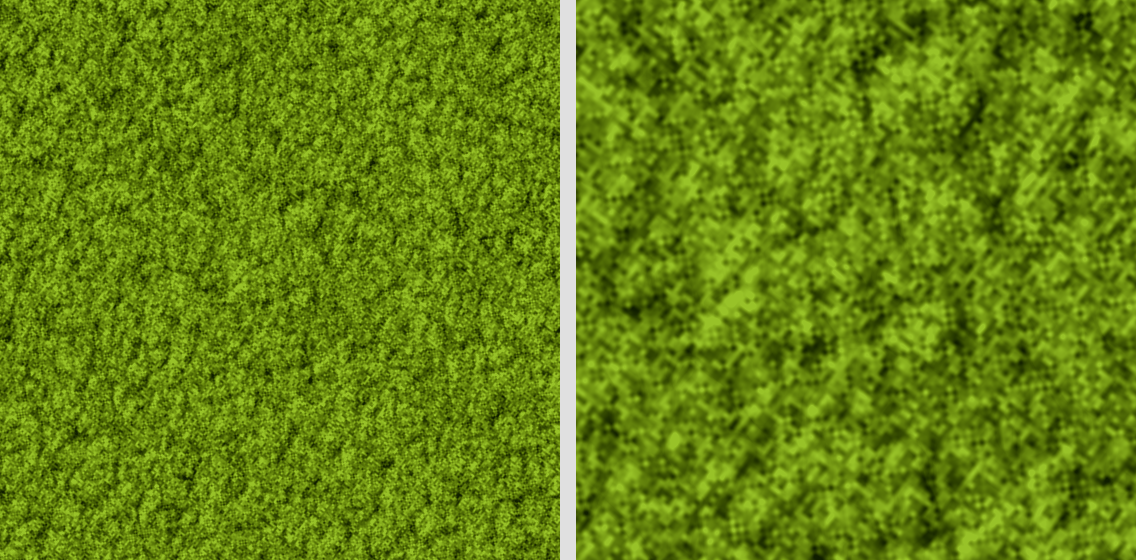
Left, the full canvas; right, a detail of the centre.
A Shadertoy shader for this texture:

```glsl
// A dense cushion of green moss: scattered, upright oval domes in three sizes
// form a height field, lit from the upper left and darkened in the crevices,
// with fine speckled grain on top. One tone value drives the colour ramp.

vec3 hash3(vec2 p) {
    vec3 q = fract(p.xyx * vec3(0.1031, 0.1030, 0.0973));
    q += dot(q, q.yxz + 33.33);
    return fract((q.xxy + q.yzz) * q.zyx);
}

float noise(vec2 p) {
    vec2 i = floor(p), f = fract(p);
    f = f * f * (3.0 - 2.0 * f);
    float low = mix(hash3(i).x, hash3(i + vec2(1, 0)).x, f.x);
    float high = mix(hash3(i + vec2(0, 1)).x, hash3(i + vec2(1, 1)).x, f.x);
    return mix(low, high, f.y);
}

mat2 rotation(float angle) {
    float c = cos(angle), s = sin(angle);
    return mat2(c, s, -s, c);
}

// Highest of the leaning oval domes around p; the cells are turned by an angle
// so that no rows show, while the ovals themselves stay upright
float domes(vec2 p, float turn) {
    p = rotation(turn) * p;
    vec2 cell = floor(p), local = fract(p);
    float top = 0.1;
    for (int y = -1; y <= 1; y++)
    for (int x = -1; x <= 1; x++) {
        vec2 offset = vec2(x, y);
        vec3 place = hash3(cell + offset + 200.0);
        vec3 form = hash3(cell + offset + 271.7);
        vec2 d = local - offset - 0.06 - 0.88 * place.xy;
        d = rotation(1.0 * (place.z - 0.5) - turn) * d;
        d *= vec2(1.1 + 0.35 * form.x, 0.86);
        float radius = mix(0.6, 0.88, form.y);
        float q = dot(d, d) / (radius * radius);
        top = max(top, (0.65 + 0.35 * form.z) * (1.0 - q));
    }
    return top;
}

// Two overlapping sets of clumps with small knobs on them, roughened by a warp
float mossHeight(vec2 p) {
    vec2 warp = vec2(noise(p * 60.0), noise(p * 60.0 + 40.0)) - 0.5;
    p += 0.011 * warp;
    float clumps = max(domes(p * 23.0, 0.5), 0.85 * domes(p * 31.0 + 7.0, 1.0));
    return 0.64 * clumps + 0.36 * domes(p * 54.0 + 13.0, 0.3);
}

void mainImage(out vec4 fragColor, in vec2 fragCoord) {
    vec2 uv = fragCoord / iResolution.y;

    // Relief and slope towards the light
    vec2 toLight = 0.004 * normalize(vec2(-0.7, 0.8));
    float height = mossHeight(uv);
    float lit = mossHeight(uv - toLight) - mossHeight(uv + toLight);

    // Fine leaf grain, turned off the pixel axes
    vec2 grainUv = rotation(0.65) * uv;
    float grain = 0.85 * noise(grainUv * 290.0 + 300.0)
                + 0.15 * noise(grainUv * 140.0 + 500.0) - 0.5;
    float patches = noise(uv * 7.0 + 5.0) - 0.5;

    // Tone from crevice to sunlit tip
    float tone = 0.61 + 0.95 * (height - 0.51) + 0.9 * lit
               + 1.1 * grain + 0.08 * patches;
    tone = clamp(tone, -0.2, 1.2);

    vec3 crevice = vec3(0.14, 0.21, 0.0);
    vec3 tip = vec3(0.52, 0.67, 0.11);
    vec3 color = mix(crevice, tip, vec3(tone, tone, tone * abs(tone)));
    fragColor = vec4(max(color, 0.0), 1.0);
}
```
